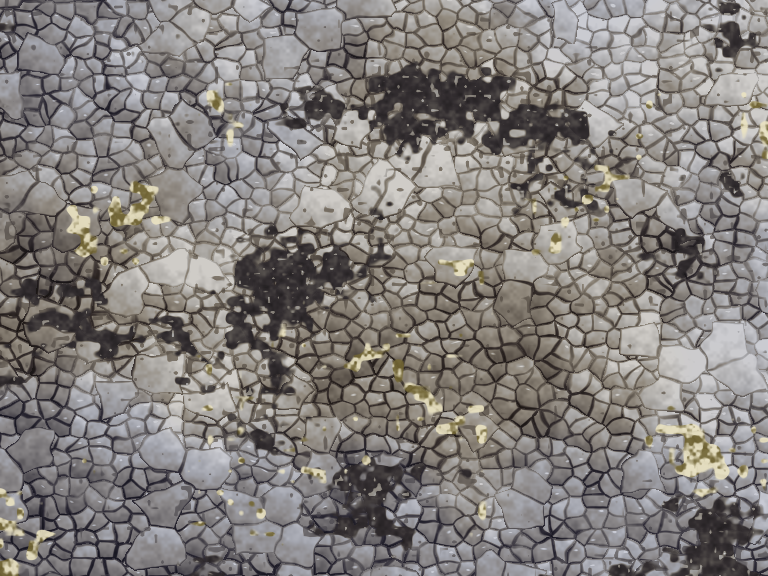
Reproduce this texture procedurally as a WebGL 1 fragment shader.

```glsl
precision highp float;
uniform vec2 u_resolution;

#define GRAIN_SCALE 33.0
#define BIG_SCALE 15.0
#define BIG_SHARE 0.24
#define SEAM_WIDTH 0.0017
#define SOOT_LEVEL 0.685
#define LICHEN_LEVEL 0.80
#define BASE_TONE 0.585
#define SOOT vec3(0.20, 0.18, 0.19)
#define BROWN vec3(0.38, 0.36, 0.34)
#define WARM vec3(0.56, 0.54, 0.51)
#define GREY vec3(0.65, 0.65, 0.65)
#define PALE vec3(0.80, 0.80, 0.80)

float hash(vec2 p) {
  return fract(sin(dot(p, vec2(127.1, 311.7))) * 43758.545);
}

vec2 hash2(vec2 p) {
  return vec2(hash(p), hash(p + 57.3));
}

float noise(vec2 p) {
  vec2 i = floor(p), f = fract(p);
  f = f * f * (3.0 - 2.0 * f);
  return mix(mix(hash(i), hash(i + vec2(1.0, 0.0)), f.x),
             mix(hash(i + vec2(0.0, 1.0)), hash(i + 1.0), f.x), f.y);
}

float fbm(vec2 p) {
  float sum = 0.0, weight = 0.533;
  for (int i = 0; i < 4; i++) {
    sum += weight * noise(p);
    p = mat2(1.6, 1.2, -1.2, 1.6) * p + 7.7;
    weight *= 0.5;
  }
  return sum;
}

// Cellular grains: x = distance to seam, y = random tone, zw = offset from centre
vec4 grains(vec2 p, float scale) {
  p *= scale;
  vec2 cell = floor(p), nearest = vec2(9.0), second = vec2(9.0), id = cell;
  for (int y = -1; y <= 1; y++) {
    for (int x = -1; x <= 1; x++) {
      vec2 c = cell + vec2(float(x), float(y));
      vec2 d = c + 0.08 + 0.84 * hash2(c) - p;
      if (dot(d, d) < dot(nearest, nearest)) {
        second = nearest;
        nearest = d;
        id = c;
      } else if (dot(d, d) < dot(second, second)) {
        second = d;
      }
    }
  }
  float edge = 0.5 * (dot(second, second) - dot(nearest, nearest)) / length(second - nearest);
  return vec4(edge / scale, hash(id + 19.7), -nearest);
}

// Mineral colours from dark to light
vec3 ramp(float v) {
  vec3 c = mix(SOOT * 0.5, SOOT, clamp(v / 0.19, 0.0, 1.0));
  c = mix(c, BROWN, clamp((v - 0.19) / 0.17, 0.0, 1.0));
  c = mix(c, WARM, clamp((v - 0.36) / 0.18, 0.0, 1.0));
  c = mix(c, GREY, clamp((v - 0.54) / 0.11, 0.0, 1.0));
  return mix(c, PALE, clamp((v - 0.65) / 0.15, 0.0, 1.0));
}

void main() {
  vec2 p = gl_FragCoord.xy / u_resolution.y;
  float pixel = 1.0 / u_resolution.y;
  vec2 centred = p - vec2(0.5 * u_resolution.x / u_resolution.y, 0.5);

  // Slightly flattened, ragged grains with a few large ones among them
  vec2 warp = vec2(noise(p * 45.0), noise(p * 45.0 + 31.0)) - 0.5;
  vec2 q = p * vec2(0.95, 1.12) + 0.012 * warp;
  vec4 grain = grains(q, GRAIN_SCALE * (1.0 + 0.0 * p.x));
  vec4 big = grains(q + 3.7, BIG_SCALE);
  float isBig = step(1.0 - BIG_SHARE, big.y);
  grain = mix(grain, vec4(big.x, 0.45 + 0.5 * hash(big.yy), big.zw), isBig);

  // Broad stains, fine crystal texture and shading of each grain
  float stain = fbm(p * 3.2 + 4.0);
  float fine = noise(p * 80.0) * 0.6 + noise(p * 170.0) * 0.4;
  float tone = BASE_TONE + 0.55 * (stain - 0.5) + 0.22 * (grain.y - 0.5);
  tone += 0.17 * (fine - 0.5) + 0.13 * dot(grain.zw, vec2(0.35, 0.9));
  tone += 0.10 * (dot(centred, centred) - 0.2);

  // Seams of uneven width, heavier near the sooty patches
  float dirt = fbm(p * vec2(6.0, 7.0) + 12.3);
  dirt += 0.09 * smoothstep(0.35, 0.0, p.x) - 0.02;
  float gap = SEAM_WIDTH * (0.35 + 1.1 * noise(p * 28.0) + 2.5 * max(dirt - 0.5, 0.0));
  float seam = 1.0 - smoothstep(gap - 0.5 * pixel, gap + 0.0018 + 0.5 * pixel, grain.x);
  tone -= seam * (0.13 + 0.30 * noise(p * 22.0 + 5.0));

  // Dark specks and clumps with ragged borders
  float ragged = dirt + 0.08 * (grain.y - 0.5) + 0.2 * (noise(p * 65.0 + 9.0) - 0.5);
  float soot = smoothstep(SOOT_LEVEL - 0.025, SOOT_LEVEL + 0.025, ragged);
  float speck = smoothstep(0.83, 0.92, noise(p * 85.0 + 40.0) + 0.5 * (dirt - 0.5));
  tone = mix(tone, 0.28, 0.65 * speck);
  tone = mix(tone, 0.04 + 0.26 * fine, 0.92 * soot);

  // Wet glints, one small streak on some grains
  vec2 spot = grain.zw - 0.5 * (hash2(grain.yy * 91.0) - 0.5) - vec2(0.05, 0.12);
  float glint = 1.0 - smoothstep(0.04, 0.16, length(spot * vec2(0.75, 1.3)) + 0.08 * fine);
  tone += 0.26 * glint * step(0.68, hash(grain.yy + 3.0)) * (1.0 - isBig);
  tone += 0.35 * soot * smoothstep(0.82, 0.92, noise(p * 120.0));

  // Cool greys towards the rim, warm brown in the middle
  vec3 color = ramp(tone);
  float cool = smoothstep(0.35, 0.65, fbm(p * 2.3 + 21.0) + 0.35 * length(centred) - 0.12);
  color += mix(vec3(0.012, 0.0, -0.018), vec3(-0.014, -0.006, 0.030), cool) * (1.0 - soot);

  // Sparse cream and olive lichen crumbs
  float crumb = fbm(p * 5.0 + 63.0) + 0.45 * (noise(p * 55.0 + 17.0) - 0.5);
  float lichen = smoothstep(LICHEN_LEVEL - 0.02, LICHEN_LEVEL + 0.03, crumb);
  vec3 crust = mix(vec3(0.45, 0.40, 0.20), vec3(0.92, 0.89, 0.76), smoothstep(0.3, 0.6, fine));
  color = mix(color, crust, 0.9 * lichen);

  gl_FragColor = vec4(clamp(color, 0.0, 1.0), 1.0);
}
```
